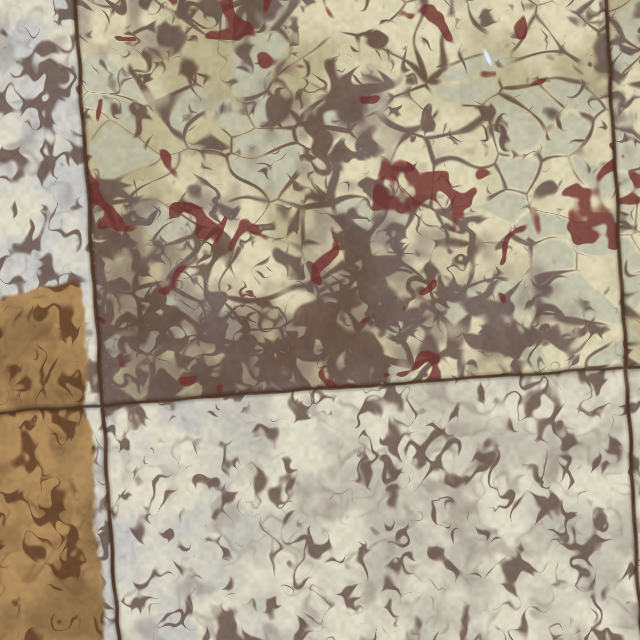
Give the GLSL for this texture, as a WebGL 1 fragment shader.

```glsl
precision highp float;
uniform vec2 u_resolution;

const vec3 CREAM = vec3(0.86, 0.83, 0.70);
const vec3 OLIVE = vec3(0.72, 0.68, 0.54);
const vec3 PALE_STONE = vec3(0.73, 0.73, 0.65);
const vec3 WHITE_STONE = vec3(0.87, 0.85, 0.77);
const vec3 GREY_STONE = vec3(0.75, 0.73, 0.67);
const vec3 COOL_STONE = vec3(0.78, 0.78, 0.77);
const vec3 TAN = vec3(0.68, 0.54, 0.36);
const vec3 DARK_BROWN = vec3(0.36, 0.27, 0.22);
const vec3 PURPLE_GREY = vec3(0.42, 0.35, 0.34);
const vec3 RUST_RED = vec3(0.43, 0.19, 0.18);
const vec3 JOINT = vec3(0.30, 0.20, 0.14);

float hash(vec2 p) {
  vec3 q = fract(vec3(p.xyx) * 0.1031);
  q += dot(q, q.yzx + 33.33);
  return fract((q.x + q.y) * q.z);
}

float noise(vec2 p) {
  vec2 i = floor(p), f = fract(p);
  f = f * f * (3.0 - 2.0 * f);
  return mix(mix(hash(i), hash(i + vec2(1.0, 0.0)), f.x),
             mix(hash(i + vec2(0.0, 1.0)), hash(i + 1.0), f.x), f.y);
}

float fbm(vec2 p) {
  float sum = 0.0, amp = 0.533;
  for (int i = 0; i < 4; i++) {
    sum += amp * noise(p);
    p = mat2(1.6, 1.2, -1.2, 1.6) * p + 11.7;
    amp *= 0.5;
  }
  return sum;
}

vec2 warp(vec2 p, float amount) {
  return p + amount * (vec2(noise(p + 3.1), noise(p + 47.9)) - 0.5);
}

// Tapered, curling strokes: ridges of one noise, cut by another
float flecks(vec2 p, float density, float soft) {
  vec2 q = warp(mat2(0.8, 0.6, -0.6, 0.8) * p, 1.3);
  float ridge = abs(noise(q) - 0.5);
  float width = 0.5 * (noise(p * 0.83 + 71.3) - 1.0 + density);
  return smoothstep(-soft, soft, width - ridge);
}

// Cellular pebbles: x = gap to the neighbouring cell, y = cell id
vec2 pebbles(vec2 p) {
  vec2 base = floor(p);
  float nearest = 9.0, second = 9.0, id = 0.0;
  for (int j = -1; j <= 1; j++) {
    for (int i = -1; i <= 1; i++) {
      vec2 cell = base + vec2(float(i), float(j));
      float d = length(cell + vec2(hash(cell), hash(cell + 57.0)) - p);
      if (d < nearest) {
        second = nearest;
        nearest = d;
        id = hash(cell + 19.0);
      } else {
        second = min(second, d);
      }
    }
  }
  return vec2(second - nearest, id);
}

// Large broken stones with dark veins and red chips
vec3 coarseStone(vec2 p, float density, float pixel) {
  vec2 cell = pebbles(warp(p * vec2(13.0, 16.0), 0.9));
  vec3 col = mix(OLIVE, CREAM, smoothstep(0.3, 0.65, fbm(p * 9.0 + 5.0) + 0.3 * (0.5 - density)));
  col = mix(col, PALE_STONE, 0.75 * step(0.72, cell.y) * smoothstep(0.05, 0.2, cell.x));
  col = mix(col, PURPLE_GREY, 0.5 * smoothstep(0.5, 0.85, density + 0.5 * (noise(p * 38.0) - 0.5)));
  float width = 0.36 * density * noise(p * 21.0 + 9.0) - 0.01;
  float vein = 1.0 - smoothstep(width - 0.06, width + 0.06, cell.x);
  vein *= smoothstep(0.3, 0.55, noise(p * 27.0 + 31.0) + 0.35 * (density - 0.4));
  float strokes = max(flecks(p * 30.0, density + 0.03, 0.04 + 14.0 * pixel),
                      flecks(p * 52.0 + 8.0, density - 0.04, 0.05 + 20.0 * pixel));
  vec3 ink = mix(DARK_BROWN, PURPLE_GREY, noise(p * 18.0 + 2.0));
  col = mix(col, ink, 0.85 * max(vein, strokes));
  float chip = noise(warp(p * 21.0 + 63.0, 1.6)) + 0.15 * (noise(p * 70.0) - 0.5);
  return mix(col, RUST_RED, 0.8 * smoothstep(0.83, 0.89, chip));
}

// Evenly speckled stone
vec3 fineStone(vec2 p, vec3 light, vec3 shade, vec3 ink, float density, float pixel) {
  vec3 col = mix(shade, light, smoothstep(0.3, 0.65, fbm(p * 15.0)));
  float dark = flecks(p * vec2(52.0, 44.0), density, 0.05 + 18.0 * pixel);
  float faint = flecks(p * 38.0 + 23.0, density - 0.08, 0.16);
  col = mix(col, mix(ink, shade, 0.5), 0.5 * faint);
  return mix(col, ink, 0.82 * dark);
}

float jointLine(float dist, float halfWidth, float pixel) {
  return 1.0 - smoothstep(halfWidth - pixel, halfWidth + pixel, dist);
}

void main() {
  vec2 uv = gl_FragCoord.xy / u_resolution;
  float pixel = 1.0 / min(u_resolution.x, u_resolution.y);

  // Slightly skewed tile grid with uneven joints
  vec2 size = vec2(0.817 + 0.013 * uv.y, 0.8);
  vec2 wobble = 0.004 * (vec2(noise(uv.yy * 19.0), noise(uv.xx * 19.0 + 40.0)) - 0.5);
  vec2 grid = (uv - vec2(0.185 - 0.068 * uv.y, 0.356 + 0.072 * uv.x) + wobble) / size;
  vec2 tile = floor(grid);
  vec2 p = uv + tile * vec2(3.7, 5.3) + 8.0;

  // Stone for each tile
  vec3 col;
  if (tile.x >= 0.0 && tile.y >= 0.0) {
    float density = 0.43 + 1.1 * (fbm(p * 5.0) - 0.5) + 0.3 * (0.5 - uv.x);
    density += 0.1 * (1.0 - smoothstep(0.5, 0.75, uv.y)) + 0.12 * smoothstep(0.92, 1.0, uv.y);
    col = coarseStone(p, clamp(density, 0.2, 0.8), pixel);
  } else {
    float cool = 1.0 - smoothstep(-0.1, 0.5, grid.x);
    float density = 0.53 + 0.35 * (fbm(p * 6.0 + 4.0) - 0.5);
    col = fineStone(p, WHITE_STONE, mix(GREY_STONE, COOL_STONE, cool),
                    mix(DARK_BROWN, PURPLE_GREY, 0.5), density, pixel);
    // Tan stain stopping short of the left joint
    float ragged = 0.025 * (fbm(uv * 28.0) - 0.5);
    float inside = min(-grid.x * size.x - 0.022, 0.53 + 0.25 * uv.x - uv.y) + ragged;
    vec3 stained = fineStone(p + 2.0, TAN, TAN * 0.82, DARK_BROWN * vec3(1.0, 0.88, 0.72), 0.59, pixel);
    col = mix(col, stained, smoothstep(-0.005, 0.005, inside));
  }
  col *= 0.96 + 0.08 * noise(uv * 140.0);

  // Joints with a soft dirty margin
  vec2 dist = abs(fract(grid + 0.5) - 0.5) * size;
  col *= 1.0 - 0.22 * (1.0 - smoothstep(0.002, 0.009, min(dist.x, dist.y)));
  float joint = max(jointLine(dist.x, 0.0028, pixel), jointLine(dist.y, 0.0022, pixel));
  col = mix(col, JOINT, joint * (0.75 + 0.25 * noise(uv * 45.0)));

  // Small glint
  vec2 g = uv - vec2(0.762, 0.91);
  float glint = length(vec2(g.x + 0.4 * g.y, g.y * 0.3));
  col = mix(col, vec3(0.88, 0.92, 1.0), 1.0 - smoothstep(0.002, 0.005, glint));

  gl_FragColor = vec4(col, 1.0);
}
```
